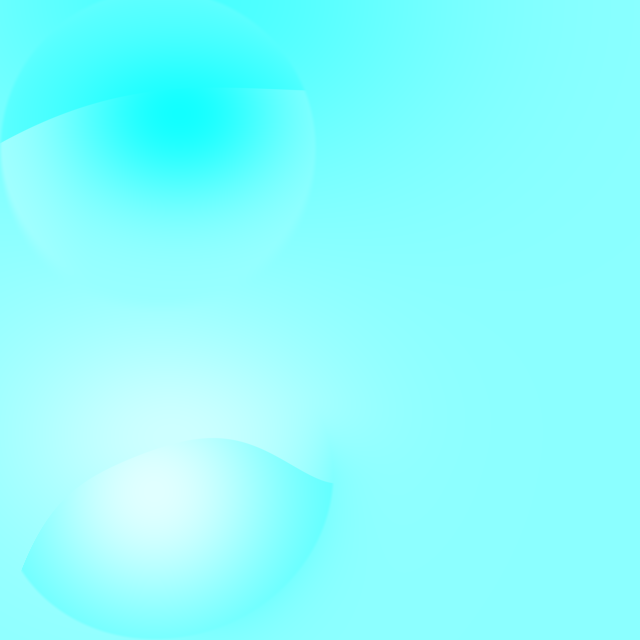
Reproduce this background procedurally as a three.js fragment shader.

```glsl
// Pale cyan backdrop with a shaded disc above and a glowing leaf-shaped lens below.
varying vec2 vUv;

#define BASE_RED 0.545
#define DISC_CENTER vec2(0.247, 0.769)
#define DISC_RADIUS 0.246
#define DISC_CORE vec2(0.280, 0.822)
#define LENS_CENTER vec2(0.260, 0.242)
#define LENS_RADII vec2(0.260, 0.240)
#define LENS_CORE vec2(0.241, 0.232)
#define EDGE_SOFT 0.0013

// Elliptical Gaussian falloff
float glow(vec2 p, vec2 center, vec2 size) {
  vec2 d = (p - center) / size;
  return exp(-dot(d, d));
}

// Coverage of the negative side of a signed distance
float cover(float d, float soft) {
  return 1.0 - smoothstep(-soft, soft, d);
}

// Height of the curve that splits the disc
float discSplit(float x) {
  float s = x / 0.471;
  return mix(0.776, 0.859, s) + s * (1.0 - s) * (0.176 - 0.078 * s * s);
}

// Height of the upper lens edge, a skewed hump over a sloping chord
float lensTop(float x) {
  float t = (x - 0.0326) / 0.4896;
  float k = t - 0.55;
  float hump = 0.527 - 0.043 * k - 3.5 * k * k * k;
  return mix(0.1068, 0.2448, t) + t * (1.0 - t) * hump;
}

// Wide dark and light washes behind the shapes
float backdrop(vec2 p) {
  float red = BASE_RED;
  red -= 0.26 * glow(p, vec2(0.306, 1.0), vec2(0.378, 0.300));
  red += 0.10 * glow(p, vec2(0.208, 0.375), vec2(0.326));
  red += 0.17 * glow(p, vec2(0.285, 0.310), vec2(0.221, 0.150));
  return red;
}

// Two-tone disc: dark cap over a body that fades out from the core
float shadeDisc(vec2 p, float d) {
  float cap = 0.36 - 0.27 * glow(p, DISC_CORE, vec2(0.182, 0.111));
  cap += 0.03 * exp(d / 0.018);
  float body = 0.60 - 0.53 * glow(p, DISC_CORE, vec2(0.169, 0.137));
  body += 0.05 * (1.0 - smoothstep(0.0, 0.15, p.x));
  return mix(cap, body, cover(p.y - discSplit(p.x), EDGE_SOFT));
}

void main() {
  vec2 p = vUv;
  float red = backdrop(p);

  // Disc, with a softer rim toward the bottom
  float discDist = length(p - DISC_CENTER) - DISC_RADIUS;
  float rimSoft = mix(0.016, 0.004, smoothstep(0.53, 0.78, p.y));
  red = mix(red, shadeDisc(p, discDist), cover(discDist, rimSoft));

  // Skewed ellipse that bounds the lens from below
  vec2 e = (p - LENS_CENTER) / LENS_RADII;
  float lensDist = (sqrt(dot(e, e) - 0.14 * e.x * e.y) - 1.0) * LENS_RADII.y;

  // Shadow around the lower right rim
  float side = smoothstep(-0.1, 0.9, dot(e, vec2(0.95, -0.3)));
  side *= 1.0 - smoothstep(0.0, 0.6, e.y);
  red -= 0.12 * side * exp(-abs(lensDist) / 0.045);

  // Lens body, lit from its core
  float lens = 0.28 + 0.60 * glow(p, LENS_CORE, vec2(0.214));
  float lensMask = cover(lensDist, 0.003) * cover(p.y - lensTop(p.x), EDGE_SOFT);
  red = mix(red, lens, lensMask);

  gl_FragColor = vec4(clamp(red, 0.0, 1.0), 1.0, 1.0, 1.0);
}
```
